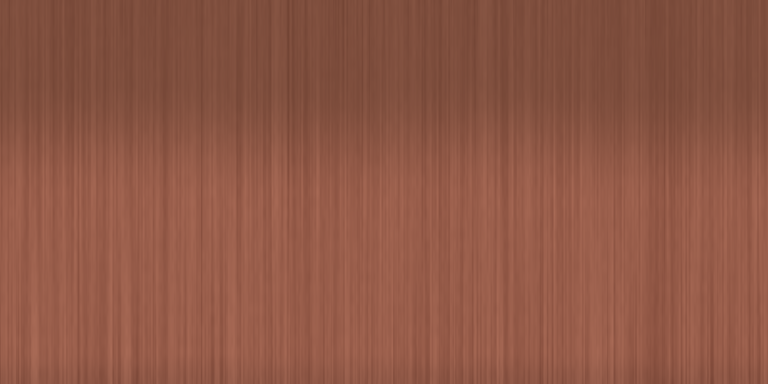
Give the GLSL for this texture, as a Shadertoy shader.

```glsl
// Brushed copper sheet with fine vertical streaks and a shaded upper band.

float hash(vec2 p) {
    vec3 q = fract(vec3(p.xyx) * 0.1031);
    q += dot(q, q.yzx + 33.33);
    return fract((q.x + q.y) * q.z);
}

// Smooth value noise, centred on zero
float noise(vec2 p) {
    vec2 cell = floor(p);
    vec2 f = fract(p);
    f = f * f * (3.0 - 2.0 * f);
    float low = mix(hash(cell), hash(cell + vec2(1.0, 0.0)), f.x);
    float high = mix(hash(cell + vec2(0.0, 1.0)), hash(cell + vec2(1.0, 1.0)), f.x);
    return mix(low, high, f.y) - 0.5;
}

// Layers of long vertical scratches, from hairlines to broad bands
float brushing(vec2 p) {
    float streaks = 0.066 * noise(p * vec2(230.0, 1.6));
    streaks += 0.046 * noise(p * vec2(128.0, 1.1) + 37.0);
    streaks += 0.016 * noise(p * vec2(42.0, 0.8) + 71.0);
    streaks += 0.012 * noise(p * vec2(9.0, 0.8) + 113.0);

    // Sparse dark grooves
    float groove = noise(p * vec2(160.0, 0.9) + 151.0);
    streaks -= 0.032 * smoothstep(0.27, 0.46, groove);

    // Short broken fibres
    return streaks + 0.020 * noise(p * vec2(200.0, 36.0) + 197.0);
}

void mainImage(out vec4 fragColor, in vec2 fragCoord) {
    vec2 p = fragCoord / iResolution.y;

    // Broad reflection: dark above, lit below, dimming at the lower edge
    float edge = p.y + 0.025 * noise(vec2(p.x * 7.0, 3.0));
    float light = 1.0 - smoothstep(0.47, 0.79, edge);
    vec3 shadowCopper = vec3(0.496, 0.306, 0.239);
    vec3 litCopper = vec3(0.602, 0.368, 0.294);
    vec3 color = mix(shadowCopper, litCopper, light);
    color *= 1.0 - 0.07 * (1.0 - smoothstep(0.0, 0.09, p.y));

    // Streaks show more strongly where the metal is lit
    float streak = brushing(p) * mix(0.65, 1.1, light);
    color += streak * vec3(1.0, 0.82, 0.72);

    fragColor = vec4(color, 1.0);
}
```
